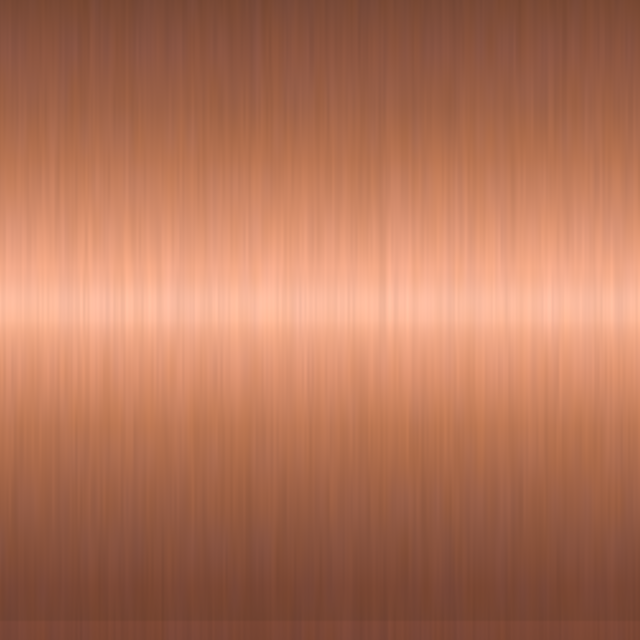
This texture is drawn by a Shadertoy shader. Its source:

```glsl
// Brushed copper sheet: fine vertical grain under a bright horizontal sheen.

const int STOPS = 13;               // evenly spaced tones, bottom to top
const vec3 COPPER[STOPS] = vec3[STOPS](
    vec3(0.44, 0.26, 0.19), vec3(0.48, 0.28, 0.21), vec3(0.55, 0.335, 0.25),
    vec3(0.64, 0.395, 0.285), vec3(0.735, 0.465, 0.33), vec3(0.86, 0.57, 0.435),
    vec3(0.97, 0.69, 0.56), vec3(0.95, 0.66, 0.53), vec3(0.83, 0.55, 0.42),
    vec3(0.72, 0.455, 0.325), vec3(0.62, 0.385, 0.28), vec3(0.55, 0.335, 0.255),
    vec3(0.47, 0.285, 0.21));

const float SHEEN_Y = 0.528;        // height of the brightest line
const float SHEEN_WIDTH = 0.035;
const vec3 SHEEN_COLOR = vec3(0.025, 0.055, 0.075);

const float LIP_HEIGHT = 0.030;     // faint lighter strip along the bottom
const vec3 LIP_COLOR = vec3(0.035, 0.016, 0.018);

const int GRAIN_LAYERS = 3;
const float GRAIN_FREQUENCY = 75.0; // streaks across the coarsest layer
const float GRAIN_STRETCH = 5.0;    // changes along the coarsest streak
const float GRAIN_CONTRAST = 0.20;
const float TINT_CONTRAST = 0.020;

float hash(vec2 p) {
    return fract(sin(dot(p, vec2(127.1, 311.7))) * 43758.5453);
}

float valueNoise(vec2 p) {
    vec2 cell = floor(p);
    vec2 f = fract(p);
    f = f * f * (3.0 - 2.0 * f);
    return mix(mix(hash(cell), hash(cell + vec2(1.0, 0.0)), f.x),
               mix(hash(cell + vec2(0.0, 1.0)), hash(cell + vec2(1.0)), f.x), f.y);
}

// Tone of the metal at a height, blended between neighbouring stops
vec3 copperTone(float y) {
    float position = clamp(y, 0.0, 1.0) * float(STOPS - 1);
    int index = min(int(position), STOPS - 2);
    return mix(COPPER[index], COPPER[index + 1], position - float(index));
}

// Layered vertical streaks, centred on zero: long ones plus shorter scratches
float brushedGrain(vec2 uv) {
    float sum = 0.0;
    float weight = 0.13;
    vec2 scale = vec2(GRAIN_FREQUENCY, GRAIN_STRETCH);
    for (int i = 0; i < GRAIN_LAYERS; i++) {
        vec2 shift = vec2(17.3, 9.7) * float(i);
        float streak = valueNoise(vec2(uv.x * scale.x, 0.0) + shift);
        float scratch = valueNoise(uv * scale + shift + 40.5);
        sum += weight * (mix(streak, scratch, 0.6) - 0.5);
        scale *= vec2(1.83, 1.4);
        weight *= 1.9;
    }
    return sum;
}

void mainImage(out vec4 fragColor, in vec2 fragCoord) {
    vec2 uv = fragCoord / iResolution.xy;

    // Base gradient and narrow highlight
    vec3 color = copperTone(uv.y);
    float offset = (uv.y - SHEEN_Y) / SHEEN_WIDTH;
    color += SHEEN_COLOR * exp(-offset * offset);

    // Bottom strip
    float edge = 1.5 / iResolution.y;
    color += LIP_COLOR * (1.0 - smoothstep(LIP_HEIGHT - edge, LIP_HEIGHT + edge, uv.y));

    // Brushed streaks with a slight shift between pink and orange
    color *= 1.0 + GRAIN_CONTRAST * brushedGrain(uv);
    float tint = valueNoise(uv * vec2(60.0, 14.0) + 71.0) - 0.5;
    color += TINT_CONTRAST * tint * vec3(-0.3, 0.2, 1.4);

    fragColor = vec4(clamp(color, 0.0, 1.0), 1.0);
}
```
